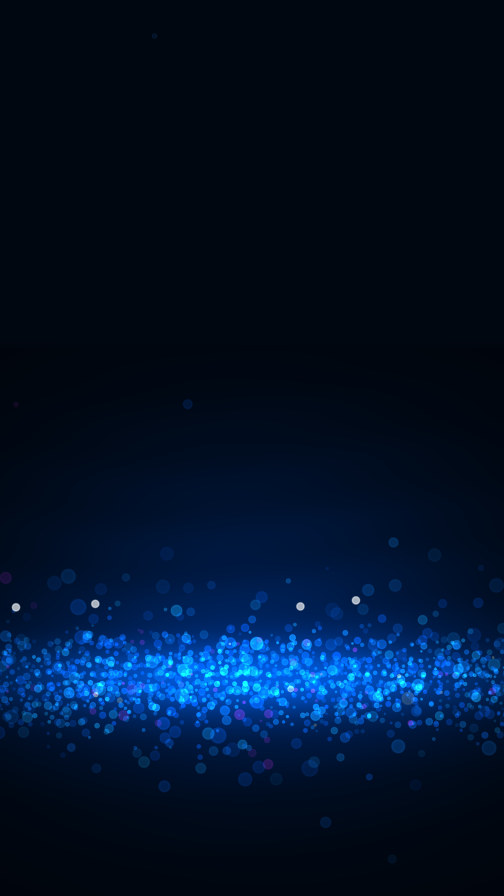
This background is drawn by a WebGL 2 fragment shader. Its source:

```glsl
#version 300 es
precision highp float;
// Glowing band of blue bokeh particles over a dark navy backdrop.
uniform vec2 u_resolution;
out vec4 outColor;

const float BAND_Y = 0.243;
const vec3 NAVY = vec3(0.004, 0.030, 0.075);
const vec3 BLACK_BLUE = vec3(0.0, 0.018, 0.045);
const vec3 DEEP_BLUE = vec3(0.0, 0.085, 0.225);
const vec3 BLUE = vec3(0.02, 0.27, 0.72);
const vec3 CYAN = vec3(0.10, 0.72, 0.92);
const vec3 MAGENTA = vec3(0.55, 0.08, 0.55);
const vec3 GOLD = vec3(0.75, 0.62, 0.25);

float hash(vec2 cell, float seed) {
    vec3 q = fract(vec3(cell, seed) * vec3(0.1031, 0.1130, 0.0973));
    q += dot(q, q.yzx + 33.33);
    return fract((q.x + q.y) * q.z);
}

// Elliptical Gaussian falloff around a centre.
float glow(vec2 p, vec2 center, vec2 size) {
    vec2 d = (p - center) / size;
    return exp(-dot(d, d));
}

// Filled disc with a faintly brighter rim.
float bokeh(float dist, float radius, float blur) {
    float fill = 1.0 - smoothstep(radius - blur, radius + blur, dist);
    float rim = smoothstep(radius * 0.55, radius, dist);
    return fill * (0.75 + 0.25 * rim);
}

vec3 particleColor(float tint, float accent) {
    vec3 color = mix(BLUE, CYAN, tint * tint);
    color = mix(color, MAGENTA, step(0.955, accent));
    return mix(color, GOLD, step(0.992, accent));
}

// One disc per jittered cell, kept with a chance that fades from the band.
vec3 particleLayer(vec2 p, float midX, float size, float spread, float amount, float seed, float pixel) {
    vec2 grid = p / size + vec2(seed * 3.7, seed * 0.37);
    grid.x += hash(vec2(floor(grid.y), 5.0), seed);
    vec2 cell = floor(grid);
    float radius = mix(0.12, 0.28, hash(cell, seed + 1.0));
    vec2 jitter = vec2(hash(cell, seed + 2.0), hash(cell, seed + 3.0));
    vec2 offset = fract(grid) - mix(vec2(radius + 0.06), vec2(0.94 - radius), jitter);
    vec2 center = p - offset * size;
    float density = glow(center, vec2(midX, BAND_Y), vec2(0.65, spread));
    float present = step(hash(cell, seed + 4.0), amount * density);
    float disc = bokeh(length(offset) * size, radius * size, pixel * 0.8);
    float power = mix(0.3, 1.0, hash(cell, seed + 5.0));
    power *= 0.4 + 0.6 * glow(center, vec2(midX, BAND_Y), vec2(0.28, 0.09));
    vec3 color = particleColor(hash(cell, seed + 6.0), hash(cell, seed + 7.0));
    return color * disc * present * power;
}

// Sparse pale dots strung along one height.
float paleDots(vec2 p, float height, float spacing, float pixel) {
    float column = floor(p.x / spacing);
    float x = (column + mix(0.2, 0.8, hash(vec2(column, 2.0), 8.0))) * spacing;
    float y = height + 0.008 * (hash(vec2(column, 3.0), 9.0) - 0.5);
    float present = step(0.55, hash(vec2(column, 4.0), 10.0));
    return present * bokeh(distance(p, vec2(x, y)), 0.0045, pixel);
}

// Flat navy above a soft seam, a wide blue halo below it.
vec3 backdrop(vec2 p, float midX) {
    float upper = smoothstep(0.610, 0.622, p.y);
    float halo = glow(p, vec2(midX, 0.31), vec2(0.27, 0.19));
    float ripple = 1.0 + 0.05 * sin(p.y * 95.0 + 2.0 * sin(p.x * 9.0));
    vec3 lower = BLACK_BLUE + DEEP_BLUE * halo * ripple;
    return mix(lower, mix(NAVY, NAVY * 0.85, p.y), upper);
}

void main() {
    vec2 p = gl_FragCoord.xy / u_resolution.y;
    float midX = 0.5 * u_resolution.x / u_resolution.y;
    float pixel = 1.0 / u_resolution.y;
    vec3 color = backdrop(p, midX);

    // Light at the heart of the band
    color += vec3(0.0, 0.20, 0.45) * glow(p, vec2(midX, BAND_Y), vec2(0.24, 0.034));
    color += vec3(0.0, 0.08, 0.22) * glow(p, vec2(midX, BAND_Y), vec2(0.30, 0.075));

    // Fine dense sparks first, then larger and sparser discs
    for (int i = 0; i < 11; i++) {
        float t = float(i) / 10.0;
        float size = mix(0.009, 0.034, t);
        float spread = mix(0.038, 0.115, t * t);
        float amount = mix(0.95, 0.30, t);
        float strength = mix(1.0, 0.55, t);
        color += strength * particleLayer(p, midX, size, spread, amount, 11.0 + 13.0 * float(i), pixel);
    }
    color = mix(color, vec3(0.88, 0.90, 0.92), paleDots(p, 0.326, 0.06, pixel));
    outColor = vec4(min(color, vec3(1.0)), 1.0);
}
```
